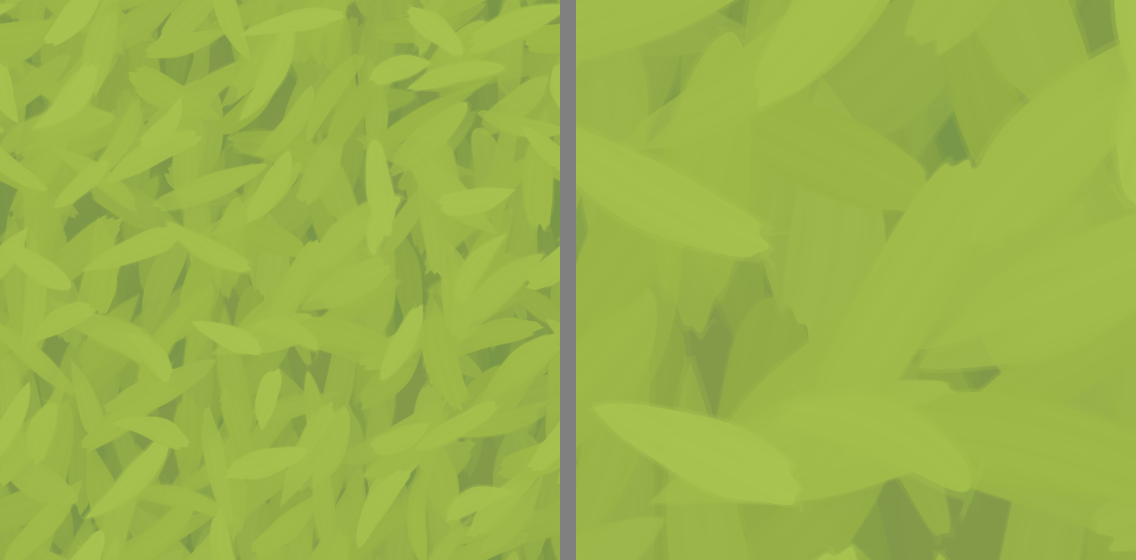
Left: the whole. Right: its middle third, enlarged.
This texture is drawn by a Shadertoy shader. Its source:

```glsl
// Seamless painted foliage: layered soft leaf strokes, dark gaps below and bright leaves on top.

const float CELLS = 7.0;   // leaves per side in every layer
const int LAYERS = 9;

vec4 hash4(vec3 p) {
    vec4 q = fract(p.xyzx * vec4(0.1031, 0.1030, 0.0973, 0.1099));
    q += dot(q, q.wzxy + 33.33);
    return fract((q.xxyz + q.yzzw) * q.zywx);
}

// Signed depth inside a bent stroke, blunt at u = -1 and pointed at u = 1.
// Returns (depth, u along the stroke, v across it).
vec3 leafStroke(vec2 p, float halfLength, float halfWidth, float bend, float taper, float seed) {
    float u = p.x / halfLength;
    float y = p.y + bend * (u * u - 0.35);
    float ragged = 0.05 * sin(y * 230.0 + seed * 40.0) + 0.03 * sin(y * 520.0 + seed * 90.0);
    u += ragged * smoothstep(0.0, -0.9, u);
    float a = max(1.0 + u, 0.002);
    float b = max(1.0 - u, 0.002);
    float wobble = 1.0 + 0.05 * sin(u * 5.0 + seed * 50.0);
    float profile = halfWidth * sqrt(a) * pow(b, taper) * wobble;
    float slope = profile * (0.5 / a - taper / b) / halfLength;
    float depth = (profile - abs(y)) / sqrt(1.0 + slope * slope);
    depth = min(depth, (1.0 - abs(u)) * halfLength);
    return vec3(depth, u, y / halfWidth);
}

// Back strokes stand upright; front strokes lean mostly to the right.
float leafAngle(float layer, vec4 h) {
    float upright = 1.57 + 0.7 * (h.y - 0.5);
    float leaning = h.x < 0.6 ? 0.2 + 0.95 * h.y
                  : h.x < 0.85 ? -0.2 - 0.65 * h.y : upright;
    float angle = h.z < layer / 7.0 - 0.1 ? leaning : upright;
    return angle + (h.w < 0.35 ? 3.14159 : 0.0);
}

vec3 layerColor(float layer) {
    if (layer < 2.0) return mix(vec3(0.515, 0.615, 0.280), vec3(0.535, 0.640, 0.280), layer);
    if (layer < 6.0) return mix(vec3(0.565, 0.670, 0.280), vec3(0.605, 0.708, 0.282), (layer - 2.0) / 3.0);
    if (layer < 8.0) return mix(vec3(0.616, 0.722, 0.284), vec3(0.628, 0.733, 0.288), layer - 6.0);
    return vec3(0.650, 0.758, 0.305);
}

void mainImage(out vec4 fragColor, in vec2 fragCoord) {
    vec2 uv = fragCoord / iResolution.xy;
    float soft = 0.7 / iResolution.y + 0.0005;

    // Shaded ground drifting between cool green and brownish green
    vec2 w = 6.28318 * uv;
    float drift = 0.5 + 0.25 * sin(2.0 * w.x + 3.0 * w.y) + 0.25 * sin(5.0 * w.x - 2.0 * w.y + 1.0);
    vec3 color = mix(vec3(0.470, 0.590, 0.280), vec3(0.520, 0.605, 0.288), drift);

    for (int i = 0; i < LAYERS; i++) {
        float layer = float(i);
        bool top = i == LAYERS - 1;
        vec2 grid = uv * CELLS + hash4(vec3(3.0, 8.0, layer + 20.0)).xy * CELLS;
        vec2 cell = floor(grid);

        for (int n = 0; n < 9; n++) {
            vec2 id = cell + vec2(n % 3 - 1, n / 3 - 1);
            vec2 wrapped = mod(id, CELLS);
            vec4 place = hash4(vec3(wrapped, layer + 1.0));
            vec4 form = hash4(vec3(wrapped + 11.0, layer + 31.0));
            vec4 turn = hash4(vec3(wrapped + 23.0, layer + 57.0));
            if (top && place.w > 0.82) continue;

            // Local frame of the stroke
            vec2 p = (grid - id - 0.1 - 0.8 * place.xy) / CELLS;
            float angle = leafAngle(layer, turn);
            float c = cos(angle), s = sin(angle);
            p = vec2(c * p.x + s * p.y, c * p.y - s * p.x);

            float halfLength = top ? mix(0.055, 0.110, form.x * form.x) : mix(0.075, 0.115, form.x);
            float halfWidth = top ? mix(0.017, 0.024, form.y) : mix(0.017, 0.030, form.y);
            float bend = 0.030 * (form.z - 0.5);
            vec3 leaf = leafStroke(p, halfLength, halfWidth, bend, mix(0.45, 1.0, form.w), place.z);

            // Paint shading: lighter middle, faint bristle streaks, tone per leaf
            vec3 paint = layerColor(layer) + 0.018 * (place.z - 0.5);
            paint += 0.007 * leaf.y * (turn.w - 0.5) - 0.006 * leaf.z * leaf.z;
            paint += 0.002 * sin(leaf.z * 9.0 + 2.0 * leaf.y + 30.0 * form.x);

            // Thin translucent rim around the firm body, thinning toward one end
            float rim = smoothstep(-soft, soft, leaf.x + 0.0035 * form.z);
            float body = smoothstep(-soft, soft, leaf.x);
            float fade = top ? 0.96 : mix(1.0, 0.70, smoothstep(0.0, 1.0, leaf.y * sign(form.w - 0.4)));
            color = mix(color, paint, max(0.35 * rim, body * fade));
        }
    }
    fragColor = vec4(color, 1.0);
}
```
